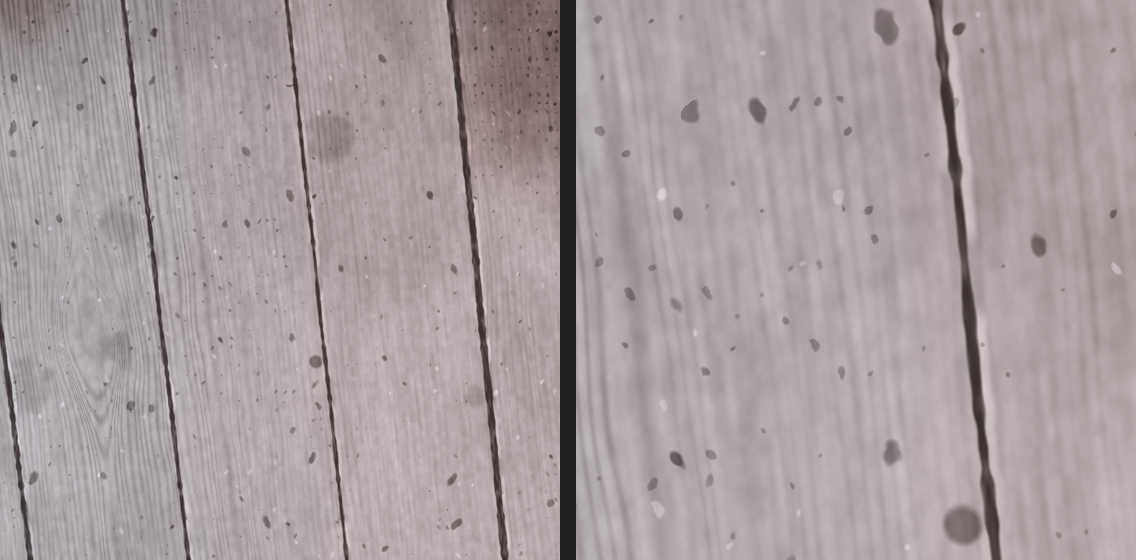
Left: the whole. Right: its middle third, enlarged.
This texture is drawn by a WebGL 2 fragment shader. Its source:

```glsl
#version 300 es
precision highp float;
// Worn, slightly slanted grey floorboards with grain, a knot, dark gaps and scattered grit.
uniform vec2 u_resolution;
out vec4 fragColor;

const vec3 DARK = vec3(0.20, 0.16, 0.16);
const vec3 PALE = vec3(0.83, 0.80, 0.81);
const vec3 WARM_TINT = vec3(1.015, 0.985, 0.985);
const vec3 COOL_TINT = vec3(0.975, 1.0, 1.01);
const vec3 DIRT_TINT = vec3(1.03, 0.97, 0.93);
const float FIRST_GAP = 0.055;      // x of the leftmost gap at the bottom edge
const float SLANT = 0.128;          // leftward drift of the gaps per unit height
const float BOARD_WIDTH = 0.2825;
const float BOARD_SPREAD = 0.0095;  // boards widen towards the top
const float GAP_HALF[4] = float[4](0.0046, 0.0040, 0.0034, 0.0062);
const float BASE_TONE = 0.745;
const float GRAIN_FREQ = 92.0;
const vec2 KNOT = vec2(0.157, 0.40); // offset across its board, height
const float KNOT_SIZE = 0.052;
const float KNOT_REACH = 0.11;
// Soft stains: centre, radius, darkening
const vec4 STAINS[6] = vec4[6](
    vec4(0.208, 0.375, 0.034, 0.13), vec4(0.590, 0.755, 0.050, 0.13),
    vec4(0.055, 0.310, 0.045, 0.12), vec4(0.567, 0.353, 0.013, 0.42),
    vec4(0.215, 0.600, 0.040, 0.10), vec4(0.845, 0.290, 0.022, 0.10));

float hash(vec2 p) {
    vec3 q = fract(p.xyx * vec3(0.1031, 0.1030, 0.0973));
    q += dot(q, q.yzx + 33.33);
    return fract((q.x + q.y) * q.z);
}

float noise(vec2 p) {
    vec2 i = floor(p), f = fract(p);
    f = f * f * (3.0 - 2.0 * f);
    return mix(mix(hash(i), hash(i + vec2(1, 0)), f.x),
               mix(hash(i + vec2(0, 1)), hash(i + vec2(1, 1)), f.x), f.y);
}

float fbm(vec2 p) {
    float sum = 0.0, amp = 0.5;
    for (int i = 0; i < 4; i++) {
        sum += amp * noise(p);
        p = p * 2.03 + 17.3;
        amp *= 0.5;
    }
    return sum / 0.9375;
}

// One irregular grain of grit in some of the cells
float specks(vec2 p, float cells, float density, float pixel) {
    vec2 cell = floor(p * cells);
    vec2 d = fract(p * cells) - 0.35 - 0.3 * vec2(hash(cell + 3.1), hash(cell + 8.7));
    d.x += d.y * (hash(cell + 21.0) - 0.5);
    d.y *= 0.55 + 0.5 * hash(cell + 12.0);
    float size = mix(0.06, 0.19, pow(hash(cell + 5.5), 2.0));
    float edge = 0.05 + pixel * cells;
    float wobble = 0.08 * (noise(p * cells * 7.0) - 0.5);
    float cover = 1.0 - smoothstep(size - edge * 0.5, size + edge * 0.5, length(d) + wobble);
    return cover * step(hash(cell + 40.0), density) * (0.5 + 0.5 * hash(cell + 31.0));
}

// Growth-ring coordinate: straight lines that bulge and close around the knot
float ringCoord(vec2 p) {
    vec2 d = p - KNOT;
    float bulge = KNOT_SIZE * KNOT_SIZE * exp(-d.y * d.y / (KNOT_REACH * KNOT_REACH));
    float g = d.x * d.x - bulge;
    return g / sqrt(abs(g) + 0.0005);
}

void main() {
    vec2 p = gl_FragCoord.xy / u_resolution.y;
    float pixel = 1.0 / u_resolution.y;

    // Board layout
    float width = BOARD_WIDTH + BOARD_SPREAD * p.y;
    float wander = 0.003 * (noise(vec2(p.y * 7.0, 2.0)) - 0.5);
    float u = (p.x - FIRST_GAP + SLANT * p.y + wander) / width;
    float board = floor(u);
    vec2 local = vec2(fract(u) * width, p.y);
    vec2 seed = vec2(board * 13.7, board * 5.1);

    // Grain, strongest on the left of each board and around the knot
    float knotty = 1.0 - step(0.5, abs(board));
    float bend = 0.030 * (fbm(local * vec2(9.0, 2.6) + seed) - 0.5)
               + 0.004 * (noise(local * vec2(30.0, 14.0) + seed) - 0.5);
    float ring = mix(local.x, ringCoord(local), knotty) + bend;
    float phase = ring * GRAIN_FREQ + 1.5 * noise(vec2(ring * 40.0, board));
    float lines = sin(6.2832 * phase);
    lines = 0.65 * lines - 0.35 * lines * lines;
    float strength = mix(0.035, 0.10, smoothstep(0.55, 0.1, fract(u)));
    strength = mix(strength, 0.085, knotty) * (board > 1.5 ? 0.45 : 1.0);
    strength *= 0.35 + 1.1 * noise(local * vec2(16.0, 4.0) + seed + 9.0);
    float fibre = noise(local * vec2(210.0, 16.0) + seed) - 0.5;

    // Broad wear and fine mottling
    float tone = BASE_TONE + strength * lines + 0.10 * fibre;
    tone += 0.24 * (fbm(p * vec2(8.0, 5.0) + seed) - 0.5);
    tone += 0.15 * (fbm(p * vec2(110.0, 80.0)) - 0.5);
    tone += 0.05 * (1.0 - p.y) - 0.10 * smoothstep(0.75, 1.05, p.y);
    tone += 0.05 * (hash(seed + 2.0) - 0.5);

    // Dirt gathered in the upper right, with a trace in the upper left
    float patchy = 0.5 + fbm(p * 11.0 + 4.0);
    float dirt = smoothstep(0.36, 0.04, distance(p, vec2(1.0, 0.90))) * step(3.0, u) * patchy;
    float corner = smoothstep(0.16, 0.0, distance(p, vec2(0.03, 1.02))) * patchy;
    tone -= 0.30 * dirt + 0.20 * corner;
    for (int i = 0; i < 6; i++) {
        vec4 s = STAINS[i];
        float r = distance(p, s.xy) / s.z + 0.7 * (noise(p * 45.0) - 0.5);
        tone -= s.w * smoothstep(1.1, 0.6, r);
    }

    // Grit: dark crumbs of two sizes and a few pale chips
    float crowd = smoothstep(0.35, 0.75, fbm(p * 5.0 + 31.0));
    tone -= 0.48 * specks(p, 24.0, 0.05 + 0.14 * crowd, pixel);
    tone -= 0.34 * specks(p + 0.37, 62.0, 0.06 + 0.12 * crowd + 0.45 * dirt, pixel);
    tone += 0.22 * specks(p + 0.71, 48.0, 0.04 + 0.20 * dirt, pixel);

    // Gaps with ragged edges, dusty filling and a chipped pale rim
    float nearest = floor(u + 0.5);
    float side = (u - nearest) * width;
    float halfWidth = GAP_HALF[int(clamp(nearest, 0.0, 3.0))];
    float ragged = 0.0022 * (noise(vec2(p.y * 90.0, nearest * 7.0)) - 0.5);
    float edge = abs(side) - halfWidth + ragged;
    float chips = smoothstep(0.3, 0.7, noise(vec2(p.y * 24.0, nearest * 3.0 + step(0.0, side))));
    float rim = smoothstep(0.0055, 0.001, abs(edge - 0.0025));
    tone += rim * (chips * (side > 0.0 ? 0.20 : 0.12) - 0.03);
    float filling = 0.04 + 0.30 * pow(noise(vec2(side * 300.0, p.y * 75.0)), 2.0);
    tone = mix(tone, filling, 1.0 - smoothstep(-0.0012 - pixel * 0.5, 0.0008 + pixel * 0.5, edge));

    // Tone to colour: cool on the left, warm on the right
    vec3 color = mix(DARK, PALE, clamp(tone, 0.0, 1.12));
    color *= mix(COOL_TINT, WARM_TINT, smoothstep(0.1, 0.7, p.x + 0.25 * (fbm(p * 4.0) - 0.5)));
    color *= mix(vec3(1.0), DIRT_TINT, clamp(dirt + corner, 0.0, 1.0));
    fragColor = vec4(color, 1.0);
}
```
